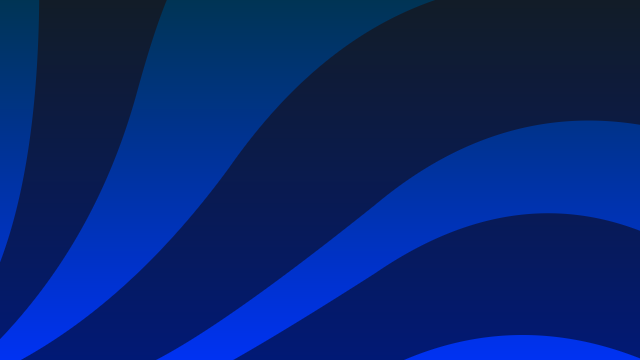
This background is drawn by a Shadertoy shader. Its source:

```glsl
// Sweeping electric-blue ribbons fanning out over a dark navy gradient.

#define CANVAS vec2(16.0, 9.0)
#define RIBBON_TOP vec3(0.0, 0.205, 0.33)
#define RIBBON_BOTTOM vec3(0.0, 0.195, 0.95)
#define NAVY_TOP vec3(0.07, 0.11, 0.155)
#define NAVY_BOTTOM vec3(0.005, 0.098, 0.46)

// Signed distance to a quadratic Bezier arc, positive on its left side.
// The nearest parameter is found by projecting along the chord;
// beyond its ends the arc continues along its tangents.
float arcDistance(vec2 p, vec2 a, vec2 b, vec2 c) {
    vec2 chord = normalize(c - a);
    vec2 bend = a - 2.0 * b + c;
    float k2 = dot(bend, chord);
    float k1 = dot(b - a, chord);
    float k0 = dot(a - p, chord);
    float root = sqrt(max(k1 * k1 - k2 * k0, 0.0));
    float t = clamp(-k0 / (k1 + root), 0.0, 1.0);

    vec2 onArc = a + t * (2.0 * (b - a) + t * bend);
    vec2 tangent = normalize(mix(b - a, c - b, t));
    vec2 offset = p - onArc;
    return tangent.x * offset.y - tangent.y * offset.x;
}

// S-shaped edge: two arcs that meet at the inflection point.
float waveDistance(vec2 p, vec2 start, vec2 lower, vec2 middle, vec2 upper, vec2 end) {
    return p.x < middle.x ? arcDistance(p, start, lower, middle)
                          : arcDistance(p, middle, upper, end);
}

// Antialiased coverage of the side where the distance is positive.
float coverage(float distance) {
    float pixel = CANVAS.y / iResolution.y;
    return clamp(0.5 + distance / pixel, 0.0, 1.0);
}

void mainImage(out vec4 fragColor, in vec2 fragCoord) {
    vec2 uv = fragCoord / iResolution.xy;
    vec2 p = uv * CANVAS;

    // Edges, from the upper left corner to the lower right
    float corner = coverage(arcDistance(p, vec2(0.0, 2.44), vec2(0.94, 4.92), vec2(0.98, 9.0)));
    float plumeLeft = coverage(waveDistance(p, vec2(0.0, 0.52), vec2(2.45, 3.09),
        vec2(3.44, 6.75), vec2(3.83, 8.17), vec2(4.17, 9.0)));
    float plumeRight = coverage(waveDistance(p, vec2(0.52, 0.0), vec2(3.35, 1.56),
        vec2(5.73, 4.81), vec2(7.96, 8.0), vec2(10.88, 9.0)));
    float waveTop = coverage(waveDistance(p, vec2(3.90, 0.0), vec2(5.71, 0.94),
        vec2(9.38, 3.88), vec2(12.46, 6.46), vec2(16.0, 5.88)));
    float waveBottom = coverage(waveDistance(p, vec2(5.83, 0.0), vec2(7.19, 0.77),
        vec2(9.38, 2.17), vec2(12.75, 4.48), vec2(16.0, 3.23)));
    float hill = coverage(arcDistance(p, vec2(10.1, 0.0), vec2(12.98, 1.23), vec2(16.0, 0.04)));

    // Each ribbon is the area between two neighbouring edges
    float ribbons = corner + (plumeRight - plumeLeft) + (waveBottom - waveTop) + (1.0 - hill);

    // Vertical gradients
    vec3 navy = mix(NAVY_BOTTOM, NAVY_TOP, uv.y);
    vec3 ribbon = mix(RIBBON_BOTTOM, RIBBON_TOP, uv.y);
    fragColor = vec4(mix(navy, ribbon, clamp(ribbons, 0.0, 1.0)), 1.0);
}
```
